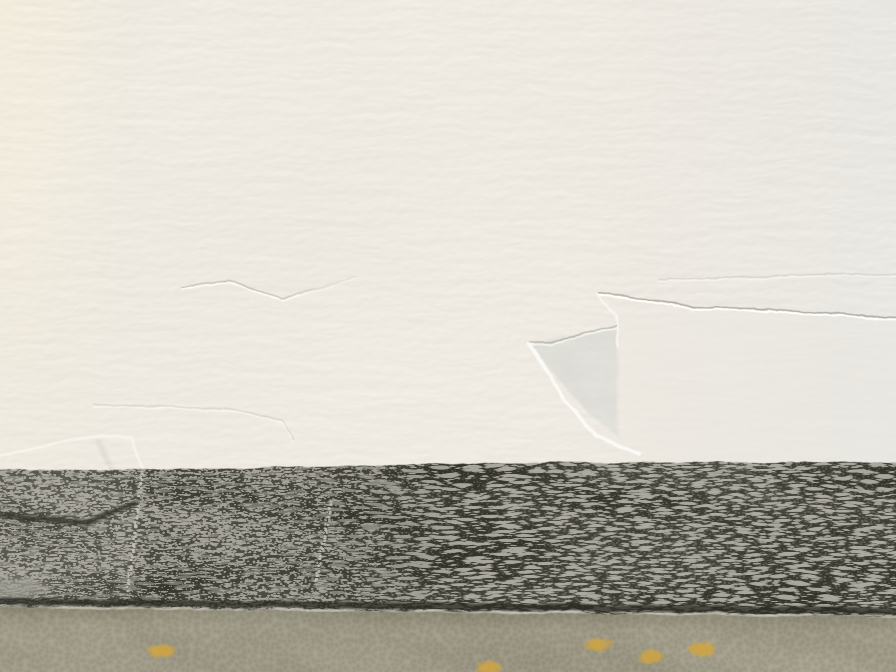
Write a WebGL 2 fragment shader that draws this texture.

```glsl
#version 300 es
precision highp float;
// Cracked cream plaster wall above a scuffed black skirting band and a concrete floor.
uniform vec2 u_resolution;
out vec4 outColor;

const vec3 PLASTER = vec3(0.935, 0.915, 0.883);
const vec3 FILLER = vec3(0.865, 0.866, 0.842);
const vec3 BLACK_PAINT = vec3(0.2, 0.2, 0.165);
const vec3 WORN_PAINT = vec3(0.47, 0.465, 0.425);
const vec3 CHALK = vec3(0.83, 0.82, 0.78);
const vec3 CONCRETE = vec3(0.615, 0.6, 0.525);
const vec3 OCHRE = vec3(0.83, 0.65, 0.24);

vec2 hash2(vec2 p) {
  vec3 q = fract(p.xyx * vec3(0.1031, 0.103, 0.0973));
  q += dot(q, q.yzx + 33.33);
  return fract((q.xx + q.yz) * q.zy);
}

// Distance to the nearest scattered cell point
float cells(vec2 p) {
  vec2 id = floor(p), f = fract(p);
  float nearest = 4.0;
  for (int j = -1; j <= 1; j++)
    for (int i = -1; i <= 1; i++) {
      vec2 o = vec2(i, j), d = o + hash2(id + o) - f;
      nearest = min(nearest, dot(d, d));
    }
  return sqrt(nearest);
}

// Layered sines, roughly -1 to 1
float waves(vec2 p) {
  float sum = 0.0, amp = 0.5;
  for (int i = 0; i < 4; i++) {
    sum += amp * sin(p.x + 1.7 * sin(p.y)) * cos(p.y * 0.9 + p.x * 0.3);
    p = mat2(1.5, 1.1, -1.1, 1.5) * p + 2.3;
    amp *= 0.6;
  }
  return sum;
}

float segment(vec2 p, vec2 a, vec2 b) {
  vec2 pa = p - a, ba = b - a;
  return length(pa - ba * clamp(dot(pa, ba) / dot(ba, ba), 0.0, 1.0));
}

float path(vec2 p, vec2 a, vec2 b, vec2 c, vec2 d) {
  return min(segment(p, a, b), min(segment(p, b, c), segment(p, c, d)));
}

float stroke(float d, float width, float soft) {
  return 1.0 - smoothstep(width - soft, width + soft, d);
}

// Paint lip: dark line with a highlight just below
float lip(vec2 p, vec2 a, vec2 b, vec2 c, vec2 d, float px) {
  float light = stroke(path(p + vec2(0.0, 0.003), a, b, c, d), 0.0013, px);
  return 0.5 * light - stroke(path(p, a, b, c, d), 0.0012, px);
}

float relief(vec2 p) {
  p += 0.006 * vec2(waves(p * 31.0), waves(p * 23.0 + 4.0));
  return 0.55 * cells(p * vec2(13, 85)) + 0.4 * cells(p * vec2(60, 95)) + 0.4 * waves(p * vec2(12, 70));
}

vec3 plasterWall(vec2 p, float px) {
  vec3 col = PLASTER + vec3(0.012, 0.01, -0.018) * smoothstep(0.25, 0.0, p.x) * p.y;
  col += vec3(-0.018, -0.006, 0.002) * smoothstep(0.75, 1.33, p.x) + 0.006 * waves(p * 5.0);
  vec2 q = p + 0.0025 * vec2(waves(p * 70.0), waves(p * 60.0 + 7.0));

  // Exposed filler, bounded by three edges
  float x = q.x - 0.79;
  float flake = max(max(x - 0.129, q.y - 0.488 - 0.2 * x), 0.488 - 1.4 * x + 2.6 * x * x - q.y);
  float bare = stroke(flake, 0.0, 0.004);
  col = mix(col, FILLER + 0.018 * waves(p * 38.0), bare * 0.85);
  float smoothSide = smoothstep(0.9, 0.93, p.x) * stroke(p.y, 0.535, 0.015);
  float bump = relief(p + vec2(-0.001, 0.0025)) - relief(p);
  col += 0.055 * bump * mix(1.0, 0.4, max(bare, smoothSide));

  // Cracks and raised paint edges
  float edges = lip(q, vec2(0.89, 0.565), vec2(1.04, 0.543), vec2(1.12, 0.541), vec2(1.34, 0.527), px);
  edges += 0.6 * lip(q, vec2(0.27, 0.572), vec2(0.34, 0.583), vec2(0.42, 0.555), vec2(0.53, 0.588), px)
    * mix(1.0, 0.3, smoothstep(0.4, 0.5, p.x));
  edges += 0.7 * lip(q, vec2(0.79, 0.491), vec2(0.82, 0.489), vec2(0.87, 0.505), vec2(0.917, 0.515), px);
  edges += 0.3 * lip(q, vec2(0.98, 0.585), vec2(1.1, 0.587), vec2(1.2, 0.592), vec2(1.34, 0.592), px);
  edges += 0.3 * lip(q, vec2(0.14, 0.398), vec2(0.34, 0.392), vec2(0.42, 0.375), vec2(0.435, 0.345), px);
  col += 0.23 * edges;
  float rim = stroke(path(q, vec2(0.788, 0.488), vec2(0.84, 0.405), vec2(0.89, 0.35), vec2(0.95, 0.325)), 0.0026, px);
  rim += 0.7 * stroke(path(q, vec2(0.888, 0.563), vec2(0.9, 0.545), vec2(0.918, 0.53), vec2(0.92, 0.485)), 0.0018, px);
  rim += 0.6 * stroke(path(q, vec2(0, 0.322), vec2(0.14, 0.351), vec2(0.195, 0.349), vec2(0.212, 0.302)), 0.002, px);
  col = mix(col, vec3(0.985, 0.98, 0.965), min(rim, 1.0));
  return col - 0.045 * stroke(segment(q, vec2(0.147, 0.343), vec2(0.165, 0.305)), 0.004, 0.004);
}

vec3 scuffedBand(vec2 p) {
  float left = stroke(p.x, 0.21, 0.02), right = smoothstep(0.42, 0.72, p.x);
  vec2 q = p + vec2(0, 0.005 * waves(p * vec2(14, 30)));
  float patchy = waves(p * vec2(9, 26));
  float fine = cells(q * vec2(48, 210) + 9.0), specks = cells(q * vec2(150, 240));
  float haze = 0.43 + 0.25 * (patchy - fine) + 0.22 * left - 0.12 * right;
  vec3 col = mix(BLACK_PAINT, WORN_PAINT, clamp(haze, 0.0, 1.0));
  // Long scrapes, short scrapes, specks and two worn seams
  float chalk = stroke(cells(q * vec2(21, 125)) + 0.07 * patchy, 0.28, 0.08) * mix(0.45, 0.85, right);
  chalk = max(chalk, 0.75 * stroke(fine - 0.08 * patchy, 0.29, 0.09));
  chalk = max(chalk, stroke(specks - 0.14 * patchy, 0.29, 0.11) * mix(0.7, 0.25, right));
  float seam = min(segment(q, vec2(0.212, 0.3), vec2(0.19, 0.12)), segment(q, vec2(0.492, 0.25), vec2(0.47, 0.13)));
  chalk = max(chalk, stroke(seam, 0.004, 0.003) * stroke(specks, 0.45, 0.15));
  col = mix(col, CHALK, chalk * 0.85);
  float crease = path(q, vec2(0, 0.235), vec2(0.07, 0.23), vec2(0.13, 0.222), vec2(0.2, 0.25));
  col = mix(col, BLACK_PAINT, 0.8 * stroke(crease, 0.004, 0.004));
  return mix(col, WORN_PAINT + 0.16, 0.75 * stroke(length((q - vec2(0.02, 0.125)) * vec2(0.35, 1)), 0.016, 0.01));
}

vec3 concreteFloor(vec2 p) {
  vec3 col = CONCRETE + 0.035 * waves(p * vec2(9, 22)) + 0.07 * (cells(p * 130.0) - 0.45);
  vec2 spots[5] = vec2[5](vec2(0.24, 0.031), vec2(0.89, 0.04), vec2(0.727, 0.007), vec2(0.967, 0.021), vec2(1.042, 0.035));
  float d = 1.0;
  for (int i = 0; i < 5; i++) d = min(d, length((p - spots[i]) * vec2(0.55, 1)));
  return mix(col, OCHRE, 0.8 * stroke(d + 0.005 * waves(p * 75.0), 0.01, 0.004));
}

void main() {
  vec2 p = gl_FragCoord.xy / u_resolution * vec2(1.3333, 1);
  float px = 1.0 / u_resolution.y, ragged = 0.0025 * waves(vec2(p.x * 45.0, 1));
  float bandTop = mix(0.301, 0.312, smoothstep(0.1, 0.9, p.x)) + ragged;
  float h = p.y - 0.097 + 0.0105 * p.x - ragged;
  vec3 col = mix(scuffedBand(p), plasterWall(p, px), smoothstep(-px, px, p.y - bandTop));
  // Dark joint and pale rim above the floor
  col = mix(col, BLACK_PAINT * 0.8, 0.75 * stroke(abs(h - 0.008), 0.005, 0.003));
  col = mix(concreteFloor(p) - 0.06 * smoothstep(-0.03, 0.0, h), col, smoothstep(-px, px, h));
  col = mix(col, CHALK, 0.65 * stroke(abs(h), 0.0018, px) * smoothstep(-0.5, 0.3, waves(p * 28.0)));
  outColor = vec4(clamp(col, 0.0, 1.0), 1);
}
```
